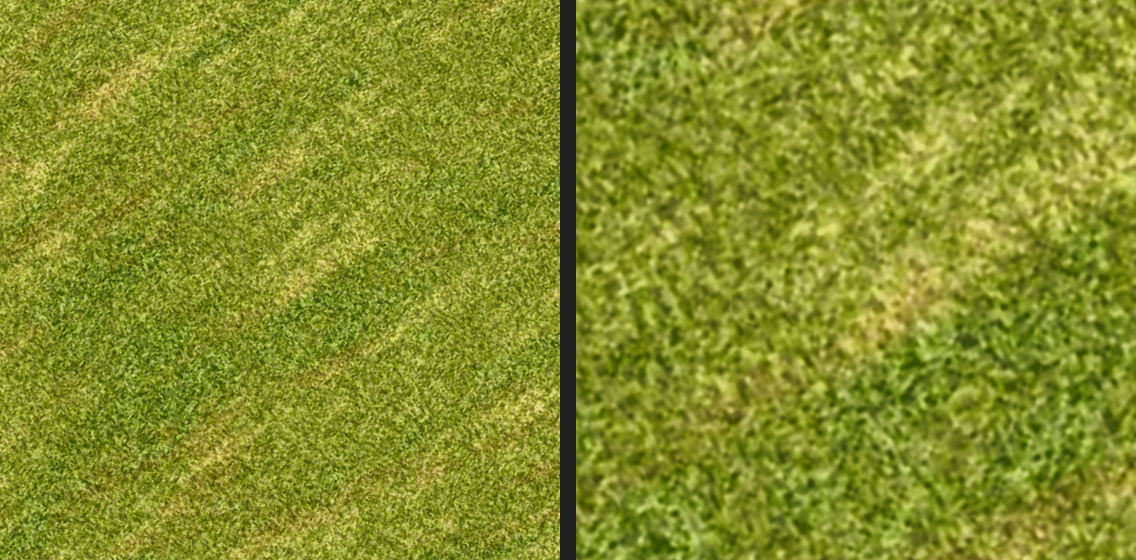
Left, the full canvas; right, a detail of the centre.
A Shadertoy shader for this texture:

```glsl
const vec3 SHADOW = vec3(0.26, 0.31, 0.00);
const vec3 GRASS  = vec3(0.50, 0.54, 0.11);
const vec3 TIP    = vec3(0.76, 0.79, 0.38);
const vec3 STRAW_SHIFT  = vec3(0.07, 0.03, 0.04);
const vec3 CLOVER_SHIFT = vec3(-0.045, -0.005, 0.01);
const vec3 SOIL_SHIFT   = vec3(0.025, -0.035, 0.00);

const float BLADE_SCALE    = 185.0;  // blades across the canvas
const float SPECK_SCALE    = 300.0;  // finest grain across the canvas
const float GRAIN_CONTRAST = 1.36;
const float STREAK_CONTRAST = 0.30;
const float BASE_TONE      = 0.555;
const float STREAK_SLOPE   = 0.80;   // slope of the mowing lines at the left
const float STREAK_BEND    = 0.20;   // how much they flatten to the right

float hash(vec2 p) {
    return fract(sin(dot(p, vec2(127.1, 311.7))) * 43758.5453);
}

float noise(vec2 p) {
    vec2 cell = floor(p);
    vec2 f = fract(p);
    f = f * f * (3.0 - 2.0 * f);
    float low  = mix(hash(cell), hash(cell + vec2(1.0, 0.0)), f.x);
    float high = mix(hash(cell + vec2(0.0, 1.0)), hash(cell + vec2(1.0, 1.0)), f.x);
    return mix(low, high, f.y);
}

float fbm(vec2 p) {
    float sum = 0.0;
    float weight = 0.533;
    for (int i = 0; i < 4; i++) {
        sum += weight * noise(p);
        p = mat2(1.6, 1.2, -1.2, 1.6) * p + 17.3;
        weight *= 0.5;
    }
    return sum;
}

vec2 rotate(vec2 p, float angle) {
    float c = cos(angle), s = sin(angle);
    return vec2(c * p.x + s * p.y, c * p.y - s * p.x);
}

// Short blades, leaning one way or the other from tuft to tuft
float bladeGrain(vec2 p) {
    vec2 stretch = BLADE_SCALE * vec2(0.85, 1.4);
    float right = noise(rotate(p, 0.9) * stretch);
    float left  = noise(rotate(p, 2.3) * stretch + 41.0);
    float lean  = smoothstep(0.4, 0.6, noise(p * 60.0 + 9.0));
    float speck = noise(rotate(p, 0.4) * SPECK_SCALE + 83.0);
    return 0.55 * mix(right, left, lean) + 0.45 * speck;
}

// Coordinates along and across the bent mowing lines
vec2 mowingFrame(vec2 p) {
    float wobble = 0.03 * (noise(p * 5.0 + 5.0) - 0.5);
    float across = p.y - STREAK_SLOPE * p.x + STREAK_BEND * p.x * p.x;
    return vec2(p.x + 0.4 * p.y, across + wobble);
}

void mainImage(out vec4 fragColor, in vec2 fragCoord) {
    vec2 uv = fragCoord / iResolution.y;
    vec2 lane = mowingFrame(uv);

    // Large structure: bands, thin streaks, ragged patches
    float band   = noise(lane * vec2(2.6, 14.0) + 3.0);
    float streak = noise(lane * vec2(4.0, 36.0) + 29.0);
    float patches = fbm(lane * vec2(5.0, 11.0) + 11.0);
    float tufts  = fbm(uv * 30.0 + 61.0);
    float ragged = 0.6 * (tufts - 0.5);

    float straw  = smoothstep(0.56, 0.90, 0.65 * streak + 0.35 * band + ragged);
    float clover = smoothstep(0.50, 0.80, 0.5 * patches + 0.5 * (1.0 - band) + ragged);
    float soil   = smoothstep(0.62, 0.95,
        noise(lane * vec2(4.0, 24.0) + 71.0) + 0.5 * (patches - 0.5) + ragged);
    soil *= 1.0 - clover;

    // Tone: fine grain over the mown bands
    float grain = bladeGrain(uv) - 0.5;
    float tone = BASE_TONE + GRAIN_CONTRAST * (1.0 + 0.2 * clover) * grain;
    tone += STREAK_CONTRAST * (0.3 * (band - 0.5) + 0.35 * (streak - 0.5) + 0.8 * (tufts - 0.5));
    tone += 0.08 * straw - 0.08 * clover - 0.02 * soil;
    tone = clamp(tone, 0.0, 1.1);

    // Colour: shadow to blade to tip, tinted by what grows there
    vec3 color = mix(SHADOW, GRASS, min(2.0 * tone, 1.0));
    color = mix(color, TIP, max(2.0 * tone - 1.0, 0.0));
    color += STRAW_SHIFT * straw + CLOVER_SHIFT * clover + SOIL_SHIFT * soil;

    // Single blades vary between bluish and yellow
    float hue = noise(uv * 150.0 + 37.0) - 0.5;
    color += hue * vec3(0.03, -0.01, 0.13);

    fragColor = vec4(clamp(color, 0.0, 1.0), 1.0);
}
```
